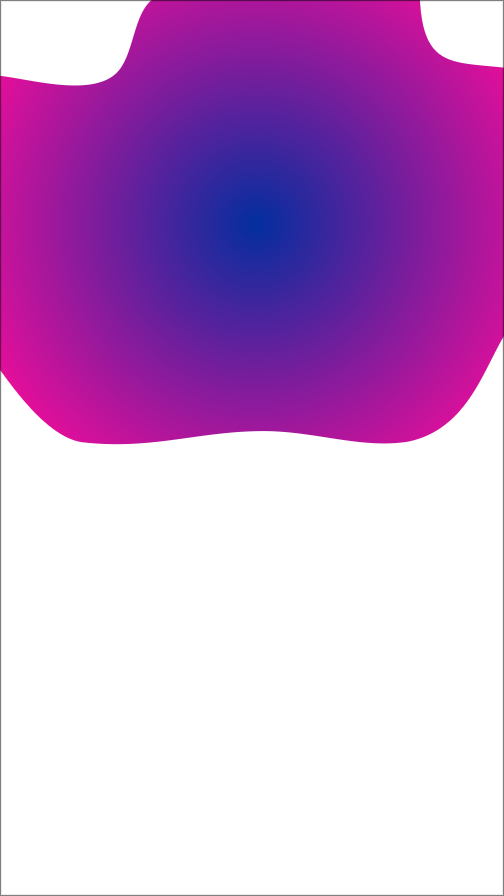
This background is drawn by a Shadertoy shader. Its source:

```glsl
const vec2 ARTBOARD = vec2(432.0, 768.0);   // layout units, y pointing down
const vec2 GLOW_CENTER = vec2(220.0, 192.0);
const float GLOW_RADIUS = 255.0;
const vec3 GLOW_BLUE = vec3(0.01, 0.18, 0.62);
const vec3 GLOW_MAGENTA = vec3(0.90, 0.055, 0.605);
const vec3 PAPER = vec3(1.0);
const float FRAME_WIDTH = 1.0;
const float FRAME_SHADE = 0.5;

// Cubic splines: knot, handle, handle, knot, ...
const vec2 LEFT_NOTCH[7] = vec2[7](
    vec2(0, 65), vec2(26, 68), vec2(74, 82),
    vec2(97, 65), vec2(115, 52), vec2(113, 14), vec2(130, 0));
const vec2 RIGHT_NOTCH[4] = vec2[4](
    vec2(360, 0), vec2(363, 58), vec2(388, 53), vec2(432, 58));
const vec2 LOWER_EDGE[13] = vec2[13](
    vec2(0, 317), vec2(20, 345), vec2(45, 375),
    vec2(70, 379), vec2(130, 386), vec2(170, 369.5),
    vec2(226, 369.5), vec2(270, 369.5), vec2(310, 385),
    vec2(350, 378.5), vec2(400, 368), vec2(414, 318), vec2(432, 288));

vec2 bezier(vec2 a, vec2 b, vec2 c, vec2 d, float t) {
    float s = 1.0 - t;
    return s * s * s * a + 3.0 * s * t * (s * b + t * c) + t * t * t * d;
}

// Signed distance to the curve's tangent at p.x, positive below the curve.
float belowCurve(vec2 p, vec2 a, vec2 b, vec2 c, vec2 d) {
    float low = 0.0, high = 1.0;
    for (int i = 0; i < 18; i++) {
        float mid = 0.5 * (low + high);
        if (bezier(a, b, c, d, mid).x < p.x) low = mid;
        else high = mid;
    }
    float t = 0.5 * (low + high), s = 1.0 - t;
    vec2 tangent = s * s * (b - a) + 2.0 * s * t * (c - b) + t * t * (d - c);
    vec2 normal = normalize(vec2(-tangent.y, tangent.x));
    return dot(p - bezier(a, b, c, d, t), normal);
}

float blobDistance(vec2 p) {
    // Select the spline segment that spans p.x
    int k = p.x < LEFT_NOTCH[3].x ? 0 : 3;
    float left = belowCurve(p, LEFT_NOTCH[k], LEFT_NOTCH[k + 1],
                            LEFT_NOTCH[k + 2], LEFT_NOTCH[k + 3]);
    float right = belowCurve(p, RIGHT_NOTCH[0], RIGHT_NOTCH[1],
                             RIGHT_NOTCH[2], RIGHT_NOTCH[3]);
    int j = 0;
    for (int i = 3; i < 12; i += 3)
        if (p.x >= LOWER_EDGE[i].x) j = i;
    float lower = belowCurve(p, LOWER_EDGE[j], LOWER_EDGE[j + 1],
                             LOWER_EDGE[j + 2], LOWER_EDGE[j + 3]);
    return max(lower, -min(left, right));
}

float coverage(float distance, float pixel) {
    return clamp(0.5 - distance / pixel, 0.0, 1.0);
}

void mainImage(out vec4 fragColor, in vec2 fragCoord) {
    vec2 uv = fragCoord / iResolution.xy;
    vec2 p = vec2(uv.x, 1.0 - uv.y) * ARTBOARD;
    float pixel = ARTBOARD.y / iResolution.y;

    // Radial glow inside the blob
    float radius = min(length(p - GLOW_CENTER) / GLOW_RADIUS, 1.0);
    vec3 glow = mix(GLOW_BLUE, GLOW_MAGENTA, radius);
    vec3 color = mix(PAPER, glow, coverage(blobDistance(p), pixel));

    // Hairline frame
    vec2 inset = min(p, ARTBOARD - p);
    float frame = coverage(min(inset.x, inset.y) - FRAME_WIDTH, pixel);
    color *= 1.0 - FRAME_SHADE * frame;

    fragColor = vec4(color, 1.0);
}
```
